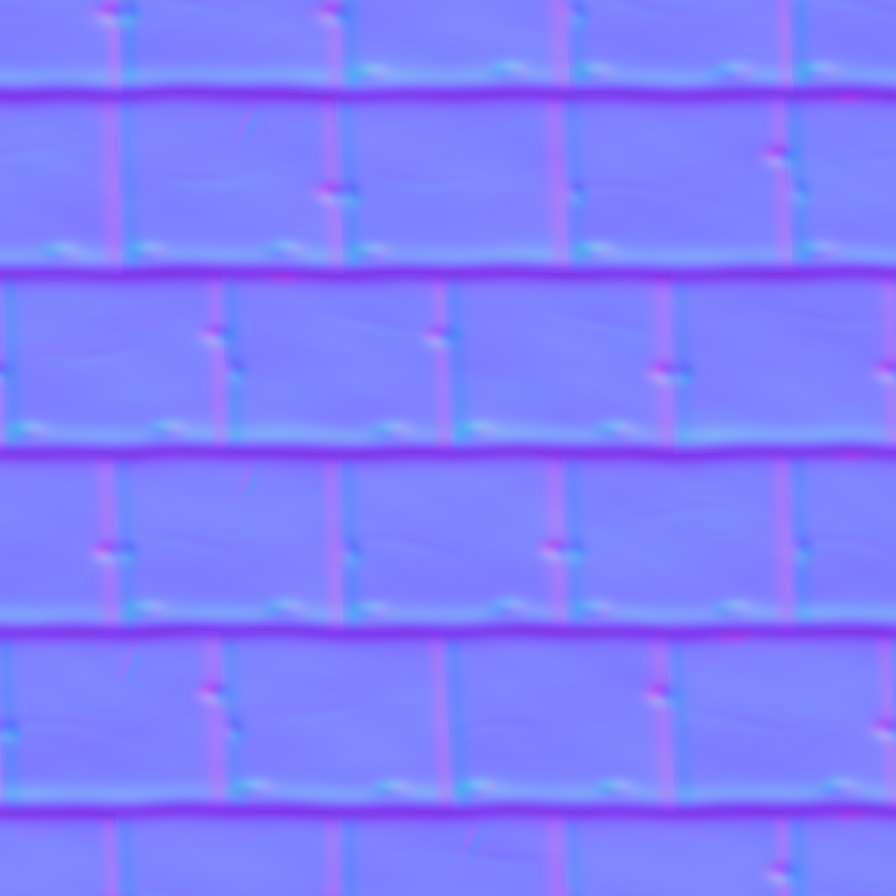
This texture map is drawn by a Shadertoy shader. Its source:

```glsl
const vec2 GRID = vec2(4.0, 5.0);          // bricks across, rows down
const float SEAM_ORIGIN = 0.095;           // height of the lowest bed joint
const float STAGGER = 0.131;               // sideways shift of staggered rows
const float BED_TILT = 0.52;               // slope below a bed joint
const float LEDGE_TILT = 0.29;             // slope of the lit lower brick edge
const float LEDGE_HEIGHT = 0.020;
const float SIDE_TILT = 0.28;              // slope of the upright joints
const float SIDE_WIDTH = 0.0075;
const float LEAN = 0.034;                  // lean and jitter in brick widths
const float PIT_TILT = 0.62;
const float CHIP_TILT = 0.20;
const float SCRATCH_TILT = 0.42;
const float SURFACE_TILT = 0.026;
const vec2 FACE_BIAS = vec2(-0.005, 0.022);
const float TAU = 6.2832;

float hash(vec2 id, float salt) {
    return fract(sin(dot(id, vec2(127.1, 311.7)) + salt * 74.7) * 4375.85);
}

float bell(float x, float width) {
    x /= width;
    return exp(-0.5 * x * x);
}

// Slope of a round bump; negate it for a pit
vec2 bumpTilt(vec2 offset, vec2 radius) {
    vec2 q = offset / radius;
    return q * exp(-dot(q, q));
}

// Layered sines, stretched sideways, give each face a soft unevenness
vec2 faceTilt(vec2 p, float seed) {
    vec2 tilt = vec2(0.0);
    float amp = SURFACE_TILT, freq = 1.0;
    for (int i = 0; i < 5; i++) {
        float layer = float(i);
        vec2 wave = freq * vec2(3.5 * sin(layer * 2.4 + seed * TAU), 5.0);
        float warp = 0.8 * sin(p.x * 5.0 + layer * 1.7 + seed * 9.0);
        tilt += amp * normalize(wave) * cos(dot(wave, p) + warp + seed * TAU * (layer + 1.0));
        amp *= 0.72;
        freq *= 1.65;
    }
    return tilt;
}

// Short groove running up and to the right
vec2 scratchTilt(vec2 offset) {
    vec2 along = normalize(vec2(0.45, 1.0));
    vec2 across = vec2(along.y, -along.x);
    float side = dot(offset, across) / 0.006;
    return -across * side * exp(-side * side) * bell(dot(offset, along), 0.013);
}

void mainImage(out vec4 fragColor, in vec2 fragCoord) {
    vec2 uv = fragCoord / iResolution.xy;

    // Rows, with slightly wavy bed joints
    float wobble = 0.0012 * sin(uv.x * TAU * 3.0) + 0.0008 * sin(uv.x * TAU * 8.0 + 1.0);
    float rowPos = (uv.y - SEAM_ORIGIN + wobble) * GRID.y;
    float row = mod(floor(rowPos), GRID.y);
    float height = fract(rowPos);
    float bedDist = (fract(rowPos + 0.5) - 0.5) / GRID.y;

    // Nearest upright joint and the brick beside it
    bool straightRow = row == 0.0 || row == 2.0;
    float colPos = (uv.x - (straightRow ? 0.0 : STAGGER)) * GRID.x;
    float joint = floor(colPos + 0.5);
    vec2 jointId = vec2(mod(joint, GRID.x), row);
    float jitter = LEAN * ((0.5 - height) * (0.4 + hash(jointId, 1.0)) + 0.6 * (hash(jointId, 2.0) - 0.5));
    float sideDist = (colPos - joint - jitter) / GRID.x;
    float column = sideDist < 0.0 ? joint - 1.0 : joint;
    vec2 brickId = vec2(mod(column, GRID.x), row);
    vec2 brickPos = vec2(colPos - column, height);
    float seed = hash(brickId, 3.0);

    vec2 tilt = FACE_BIAS + faceTilt(brickPos, seed);

    // Faint curved crease across the face
    float crease = (height - 0.42 - 0.35 * seed - 0.05 * sin(brickPos.x * 6.0 + seed * TAU)) / 0.035;
    tilt.y -= 0.09 * crease * exp(-crease * crease) * bell(brickPos.x - 0.2 - 0.5 * seed, 0.15);

    // Upright joints: warm slope on the left, cool slope on the right
    float bed = bell(bedDist, 0.0075);
    float warmWidth = SIDE_WIDTH * mix(0.85, 1.35, hash(jointId, 4.0));
    float warm = bell(sideDist + 0.007, warmWidth);
    float cool = bell(sideDist - 0.010, SIDE_WIDTH);
    tilt += (1.0 - 0.85 * bed) * SIDE_TILT * (warm * vec2(1.0, -0.2) + cool * vec2(-0.75, 0.2));

    // Pits on either side of an upright joint
    float leftHeight = hash(jointId, 5.0) < 0.5 ? 0.45 : 0.65;
    vec2 leftPit = vec2(sideDist + 0.010, (height - leftHeight) / GRID.y);
    vec2 rightPit = vec2(sideDist - 0.012, (height - 0.45) / GRID.y);
    tilt -= PIT_TILT * step(0.35, hash(jointId, 6.0)) * bumpTilt(leftPit, vec2(0.014, 0.010));
    tilt -= 0.6 * PIT_TILT * step(0.4, hash(jointId, 7.0)) * bumpTilt(rightPit, vec2(0.010, 0.011));

    // Bed joints: steep lower slope and bright ledge
    float ledgeWear = 0.88 + 0.14 * sin(brickPos.x * 9.0 + seed * TAU) * sin(brickPos.x * 4.0 + 1.0);
    float ledge = bell(bedDist - LEDGE_HEIGHT, 0.0085) * ledgeWear;
    tilt.y += LEDGE_TILT * ledge * (1.0 - 0.5 * warm) - BED_TILT * bed;
    tilt.y -= 0.08 * bell(bedDist + 0.012, 0.008);

    // Chips along the lower edge
    for (int i = 0; i < 2; i++) {
        float chipX = i == 0 ? 0.13 : 0.75;
        vec2 chip = vec2((brickPos.x - chipX) / GRID.x, height / GRID.y - 0.025);
        float present = step(0.35, hash(brickId, 8.0 + float(i)));
        tilt += CHIP_TILT * present * (2.0 * bumpTilt(chip, vec2(0.018, 0.009))
              + vec2(0.0, 0.4) * bell(chip.x, 0.012) * bell(chip.y - 0.004, 0.006));
    }

    // One notched upper edge and at most one scratch per row
    float notchColumn = row == 2.0 ? 1.0 : 3.0;
    float scratchColumn = row == 4.0 ? 1.0 : 0.0;
    if (brickId.x == notchColumn) {
        vec2 notch = vec2((brickPos.x - 0.27) / GRID.x, (height - 0.97) / GRID.y);
        tilt += vec2(0.20, -0.08) * bell(notch.x, 0.012) * bell(notch.y, 0.006);
    }
    if (brickId.x == scratchColumn && row != 2.0) {
        tilt += SCRATCH_TILT * scratchTilt((brickPos - vec2(0.585, 0.83)) / GRID);
    }

    // Encode the unit normal as colour
    float up = sqrt(max(1.0 - dot(tilt, tilt), 0.0));
    fragColor = vec4(0.5 + 0.5 * vec3(tilt, up), 1.0);
}
```
